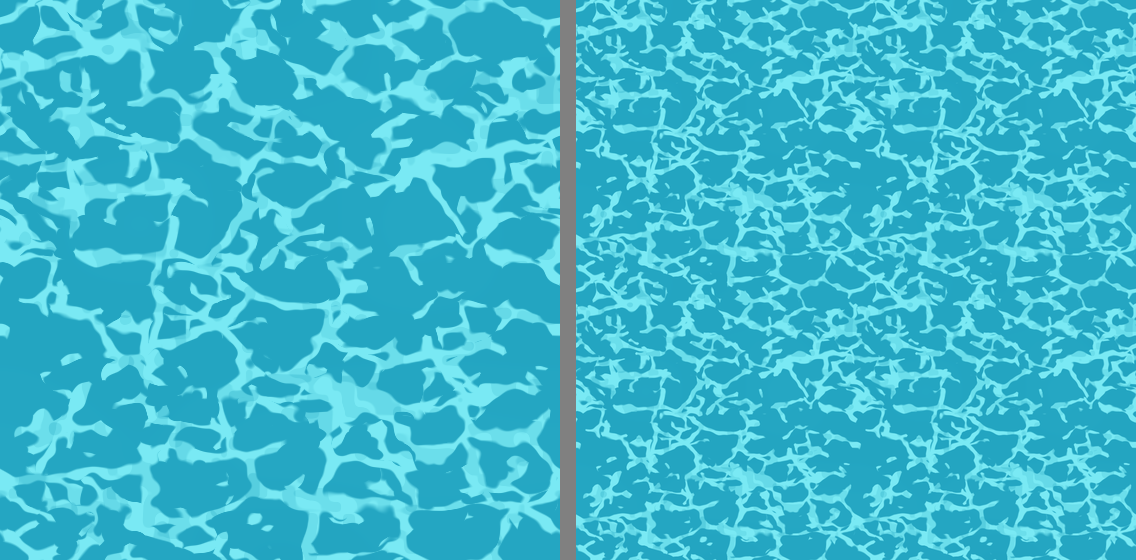
Left, the tile; right, the same tile 2 across and 2 down.
Give the GLSL for this texture, as a WebGL 1 fragment shader.

```glsl
precision highp float;
// Tiling pool water: broken, knobbly bright caustic strokes on flat turquoise.

uniform vec2 u_resolution;

const vec3 WATER = vec3(0.14, 0.65, 0.76);
const vec3 LIGHT = vec3(0.475, 0.915, 0.955);

const vec2 MAIN_CELLS = vec2(7.0, 11.0);   // large net, cells wider than tall
const vec2 FINE_CELLS = vec2(13.0, 17.0);  // small net, mostly fragments
const float MAIN_WIDTH = 0.0078;           // half widths of the strokes
const float FINE_WIDTH = 0.0066;
const float MAIN_GAP = 0.40;               // noise level below which strokes break
const float FINE_GAP = 0.53;
const float END_SLOPE = 0.13;              // higher gives blunter stroke ends
const float KNOBS = 0.009;                 // variation of width along a stroke
const float BLOBS = 0.014;                 // extra width of rare swellings
const float CORNER_ROUND = 0.0028;         // fills the junctions of strokes
const float EDGE_SOFT = 0.0024;
const float WARP_BROAD = 0.034;
const float WARP_SMALL = 0.015;
const float WATER_DRIFT = 0.012;           // faint shading of the water

vec2 hash2(vec2 p, float seed) {
  vec3 q = fract(vec3(p.xyx + seed * 7.31) * vec3(0.1031, 0.1030, 0.0973));
  q += dot(q, q.yzx + 33.33);
  return fract((q.xx + q.yz) * q.zy);
}

// Value noise that wraps after "period" lattice cells.
float wrapNoise(vec2 uv, vec2 period, float seed) {
  vec2 p = uv * period;
  vec2 cell = floor(p);
  vec2 f = p - cell;
  f = f * f * (3.0 - 2.0 * f);
  float a = hash2(mod(cell, period), seed).x;
  float b = hash2(mod(cell + vec2(1.0, 0.0), period), seed).x;
  float c = hash2(mod(cell + vec2(0.0, 1.0), period), seed).x;
  float d = hash2(mod(cell + vec2(1.0), period), seed).x;
  return mix(mix(a, b, f.x), mix(c, d, f.x), f.y);
}

vec2 warpOffset(vec2 uv, vec2 period, float seed) {
  return vec2(wrapNoise(uv, period, seed), wrapNoise(uv, period, seed + 1.0)) - 0.5;
}

vec2 cellPoint(vec2 cell, vec2 period, float seed) {
  return cell + 0.08 + 0.84 * hash2(mod(cell, period), seed);
}

// Rounded distance, in canvas units, to the borders of wrapping Voronoi cells.
float netDistance(vec2 uv, vec2 period, float seed) {
  vec2 p = uv * period;
  vec2 home = floor(p);
  vec2 nearest = vec2(0.0);
  float best = 100.0;
  for (int j = -2; j <= 2; j++) {
    for (int i = -2; i <= 2; i++) {
      vec2 r = cellPoint(home + vec2(float(i), float(j)), period, seed) - p;
      float d = dot(r, r);
      if (d < best) { best = d; nearest = r; }
    }
  }
  float sum = 0.000001;
  for (int j = -2; j <= 2; j++) {
    for (int i = -2; i <= 2; i++) {
      vec2 r = cellPoint(home + vec2(float(i), float(j)), period, seed) - p;
      vec2 across = r - nearest;
      if (dot(across, across) > 0.00001) {
        float border = dot(0.5 * (r + nearest), across) / length(across * period);
        sum += exp(-border / CORNER_ROUND);
      }
    }
  }
  return -CORNER_ROUND * log(sum);
}

// Half width of a stroke: near constant, knobbly, cut bluntly at the gaps.
float strokeWidth(vec2 uv, float width, float gap, float seed) {
  float presence = 0.5 * wrapNoise(uv, vec2(13.0, 14.0), seed)
                 + 0.5 * wrapNoise(uv, vec2(25.0, 27.0), seed + 1.0);
  float knob = wrapNoise(uv, vec2(43.0, 47.0), seed + 2.0) - 0.5;
  float blob = smoothstep(0.68, 0.95, wrapNoise(uv, vec2(15.0, 17.0), seed + 3.0));
  return min(END_SLOPE * (presence - gap), width + KNOBS * knob + BLOBS * blob);
}

void main() {
  vec2 uv = gl_FragCoord.xy / u_resolution;
  float soft = max(EDGE_SOFT, 0.8 / min(u_resolution.x, u_resolution.y));

  // Bend the strokes
  vec2 bent = uv + WARP_BROAD * warpOffset(uv, vec2(13.0, 15.0), 3.0)
                 + WARP_SMALL * warpOffset(uv, vec2(36.0, 40.0), 5.0);

  // Two nets joined into one shape
  float mainNet = strokeWidth(uv, MAIN_WIDTH, MAIN_GAP, 11.0)
                - netDistance(bent, MAIN_CELLS, 17.0);
  float fineNet = strokeWidth(uv, FINE_WIDTH, FINE_GAP, 23.0)
                - netDistance(bent, FINE_CELLS, 29.0);
  float glow = smoothstep(-soft, soft, max(mainNet, fineNet));

  // Small translucent patches along the strokes
  float patches = wrapNoise(uv, vec2(45.0, 42.0), 37.0);
  float haze = wrapNoise(uv, vec2(31.0, 34.0), 41.0);
  float opacity = 1.0 - 0.17 * smoothstep(0.56, 0.64, patches)
                      - 0.24 * smoothstep(0.74, 0.82, haze);

  float drift = wrapNoise(uv, vec2(4.0, 5.0), 47.0) - 0.5;
  vec3 water = WATER + WATER_DRIFT * drift;
  gl_FragColor = vec4(mix(water, LIGHT, glow * opacity), 1.0);
}
```
